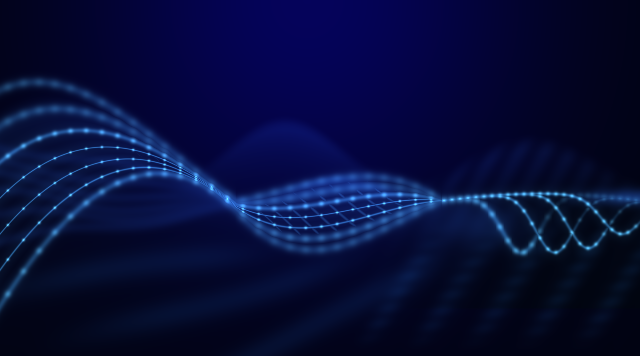
A Shadertoy shader for this background:

```glsl
const vec3 LINE_BLUE = vec3(0.19, 0.46, 0.63);
const vec3 BEAD_CYAN = vec3(0.36, 0.72, 0.82);
const vec3 HAZE_BLUE = vec3(0.07, 0.17, 0.36);
const vec3 DEEP_TEAL = vec3(0.025, 0.09, 0.16);
const float KNOT = 0.37;   // where the strands first converge
const float NECK = 0.69;   // where they converge again
const int STRANDS = 7;

float bell(float x, float width) {
    return exp(-x * x / (width * width));
}

float hermite(float a, float slopeA, float b, float slopeB, float s) {
    float r = 1.0 - s;
    return a * (1.0 + 2.0 * s) * r * r + slopeA * s * r * r
         + b * s * s * (3.0 - 2.0 * s) - slopeB * s * s * r;
}

float dipCentre(float t) {
    return mix(0.97, 0.815, t);
}

// Height of strand t (0 = upper, 1 = lower) at horizontal position u
float strandHeight(float u, float t) {
    float knotHeight = mix(0.434, 0.408, t);
    if (u < KNOT)
        return hermite(mix(0.747, 0.14, t), mix(0.30, 1.05, t),
                       knotHeight, mix(-0.45, -0.65, t), u / KNOT);
    if (u < NECK)
        return hermite(knotHeight, mix(0.12, -0.66, t), 0.436, mix(-0.40, 0.25, t),
                       (u - KNOT) / (NECK - KNOT));
    float dip = mix(0.10, 0.165, smoothstep(0.0, 0.5, t)) * bell(u - dipCentre(t), 0.043);
    return 0.436 + 0.02 * sin((u - NECK) * 10.0) - dip;
}

// Soft stroke around a height, corrected for the slope of the curve
float stroke(float v, float height, float slope, float width) {
    return bell((v - height) / sqrt(1.0 + slope * slope), width);
}

// Veil hanging below a crest
float veil(float v, float crest, float softness, float depth) {
    float below = crest - v;
    return smoothstep(-softness, softness, below) * exp(-max(below, 0.0) / depth);
}

vec3 backdrop(vec2 p) {
    float light = exp(-8.0 * pow(p.x - 0.48, 2.0) - 2.2 * pow(1.0 - p.y, 2.0));
    vec3 col = vec3(0.004, 0.010, 0.065) + vec3(0.014, 0.001, 0.29) * light;
    float shade = smoothstep(0.55, 0.9, p.x) * smoothstep(0.131, 0.136, p.y)
                * smoothstep(0.55, 0.40, p.y);
    return mix(col, vec3(0.003, 0.018, 0.055), 0.75 * shade);
}

// Out-of-focus waves behind the main strands
vec3 farWaves(vec2 p) {
    float arch = 0.43 + 0.225 * bell(p.x - 0.445, 0.135);
    float hill = 0.41 + 0.19 * bell(p.x - 0.83, 0.16);
    float swell = 0.42 + 0.08 * bell(p.x - 0.53, 0.11);
    float left = smoothstep(0.42, 0.05, p.x);
    float body = 0.42 * veil(p.y, arch, 0.025, 0.09) * bell(p.x - 0.455, 0.13);
    body += 0.55 * veil(p.y, swell, 0.018, 0.08) * bell(p.x - 0.53, 0.16);
    body += 0.32 * veil(p.y, strandHeight(min(p.x, KNOT), 0.15), 0.05, 0.25) * left;
    body += 0.40 * bell(p.y - 0.37, 0.06) * bell(p.x - 0.75, 0.07);
    float rows = 0.7 + 0.3 * cos(6.2832 * (p.x - 0.3 * p.y) / 0.04);
    body += 0.36 * rows * veil(p.y, hill, 0.03, 0.15) * bell(p.x - 0.81, 0.17);
    for (int i = 0; i < 6; i++) {
        float k = float(i);
        float height = 0.43 + (k - 2.0) * 0.055 * left + 0.035 * left * sin(p.x * 15.0 + k * 0.7);
        body += 0.24 * bell(p.y - height, 0.016) * smoothstep(0.44, 0.25, p.x);
    }
    return HAZE_BLUE * body;
}

// Large blurred ribbons in front, below the main strands
vec3 nearRibbons(vec2 p, float aspect) {
    float body = 0.0;
    for (int i = 0; i < 3; i++) {
        float k = float(i);
        float slope = 0.30 + 0.25 * k;
        float height = 0.21 - 0.075 * k + slope * (p.x - 0.12 - 0.17 * k)
                     + 0.018 * sin(p.x * 9.0 + k);
        float span = smoothstep(-0.1, 0.15, p.x - 0.13 * k)
                   * smoothstep(0.48 + 0.13 * k, 0.30 + 0.15 * k, p.x);
        body += 0.55 * span * stroke(p.y, height, slope / aspect, 0.04);
    }
    for (int i = 0; i < 5; i++) {
        float k = float(i);
        float across = (p.x - 0.56 - 0.085 * k - 0.36 * p.y) * aspect;
        float beads = 0.8 + 0.2 * cos(6.2832 * p.y / 0.045 + k);
        float span = smoothstep(0.0, 0.12, p.y) * smoothstep(0.42, 0.24, p.y);
        body += 0.55 * beads * span * bell(across, 0.032);
    }
    return DEEP_TEAL * body;
}

// Blur of strand t: each stretch has its own band in focus
float focusBlur(float u, float t) {
    float middle = smoothstep(0.30, 0.40, u);
    float right = smoothstep(NECK - 0.05, 0.8, u);
    float off = abs(t - mix(0.64, 0.54, middle));
    float blur = smoothstep(mix(0.14, 0.08, middle), mix(0.5, 0.36, middle), off);
    return mix(blur, 0.25 + 0.3 * smoothstep(0.7, 1.0, t), right);
}

// One strand with beads
vec3 strand(vec2 p, float t, float aspect, float pixel) {
    float height = strandHeight(p.x, t);
    float slope = (strandHeight(p.x + 0.002, t) - height) / (0.002 * aspect);
    float blur = focusBlur(p.x, t);
    float width = max(mix(0.0017, 0.0125, blur), 0.55 * pixel);
    float light = mix(0.72, 0.27, blur);
    float glow = 0.09 * stroke(p.y, height, slope, 0.02);
    vec3 col = LINE_BLUE * (light * stroke(p.y, height, slope, width) + glow);
    float spacing = p.x < NECK ? 0.0245 : 0.0125;
    float beadX = (floor(p.x / spacing) + 0.5) * spacing;
    vec2 toBead = vec2((p.x - beadX) * aspect, p.y - strandHeight(beadX, t));
    float radius = max(mix(0.0038, 0.0125, blur), pixel);
    col += BEAD_CYAN * mix(0.75, 0.13, blur) * bell(length(toBead), radius);
    // The rising side of each dip recedes
    float centre = dipCentre(t);
    return col * mix(1.0, 0.28, smoothstep(centre + 0.005, centre + 0.05, p.x));
}

// Slanted links joining neighbouring strands
vec3 rungs(vec2 p, float aspect, float pixel) {
    float top = strandHeight(p.x, 0.0);
    float t = (top - p.y) / max(top - strandHeight(p.x, 1.0), 0.004);
    float cell = (p.x - 0.10 * t) / 0.029;
    float dist = abs(fract(cell) - 0.5) * 0.029 * aspect * 0.35;
    float inside = smoothstep(0.0, 0.15, t) * smoothstep(0.95, 0.7, t);
    float span = smoothstep(0.38, 0.42, p.x) * smoothstep(0.68, 0.60, p.x);
    span += 0.5 * smoothstep(0.18, 0.24, p.x) * smoothstep(0.35, 0.30, p.x) * step(t, 0.6);
    return LINE_BLUE * 0.38 * inside * span * bell(dist, max(0.0018, 0.5 * pixel));
}

void mainImage(out vec4 fragColor, in vec2 fragCoord) {
    vec2 p = fragCoord / iResolution.xy;
    float aspect = iResolution.x / iResolution.y;
    float pixel = 1.0 / iResolution.y;
    vec3 col = backdrop(p) + farWaves(p) + nearRibbons(p, aspect);
    vec3 mesh = rungs(p, aspect, pixel);
    for (int i = 0; i < STRANDS; i++) {
        // Only every second strand continues past the neck
        float kept = i % 2 == 0 ? 1.0 : smoothstep(NECK + 0.06, NECK, p.x);
        mesh = max(mesh, kept * strand(p, float(i) / float(STRANDS - 1), aspect, pixel));
    }
    col += mesh;
    // Glow where the strands gather at the right edge
    col += HAZE_BLUE * 0.9 * bell(p.y - 0.445, 0.022) * smoothstep(0.86, 1.0, p.x);
    fragColor = vec4(min(col, 1.0), 1.0);
}
```
